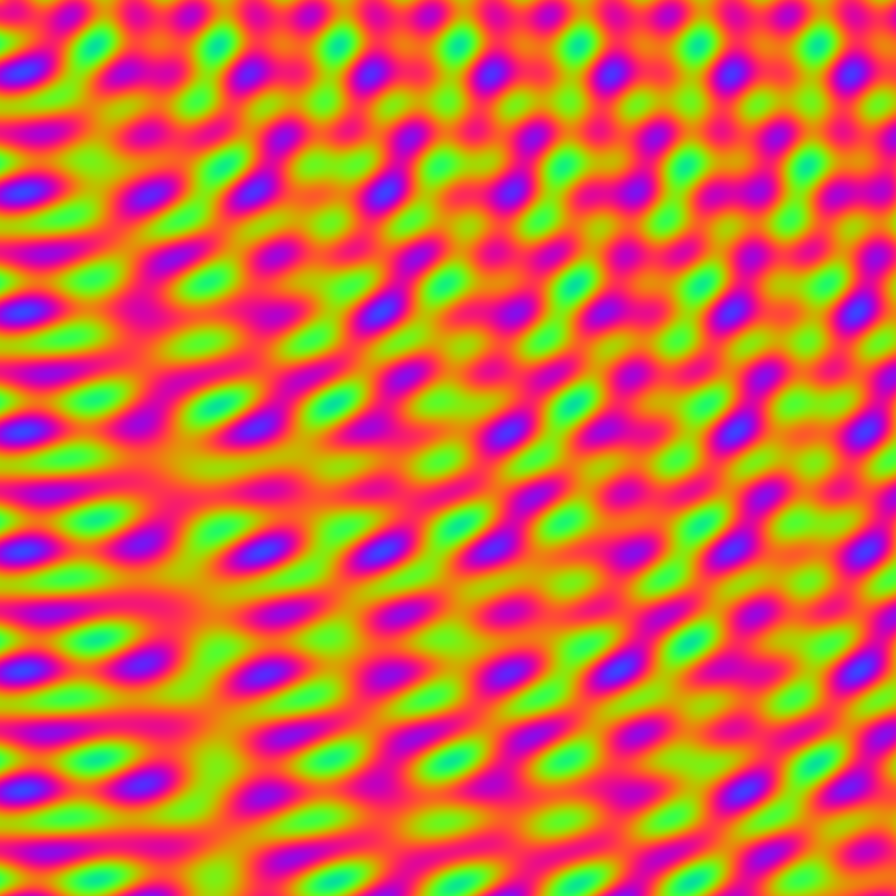
Write a three.js fragment shader that draws this pattern.

```glsl
// Rainbow plasma: straight, diagonal and circular sine waves summed into a hue.
#define CYCLES 7.5        // slow wave periods across the canvas
#define HUE_BASE 0.055    // hue at zero height, in turns
#define HUE_SPAN 0.103    // hue turn per unit of height
#define TAU 6.2831853

varying vec2 vUv;

// Sine wave whose phase is counted in whole turns
float wave(float turns) {
  return sin(TAU * turns);
}

// Sum of four waves, measured from the upper left corner
float plasmaHeight(vec2 p) {
  float diagonal = wave(p.x + p.y);
  float columns = wave(p.x);
  float rows = wave(2.0 * p.y);
  float rings = wave(2.0 * length(p));
  return diagonal - columns - rows - rings;
}

// Smooth rainbow from three cosines a third of a turn apart
vec3 rainbow(float hue) {
  return 0.5 + 0.5 * cos(TAU * (hue - vec3(0.0, 1.0, 2.0) / 3.0));
}

void main() {
  vec2 p = CYCLES * vec2(vUv.x, 1.0 - vUv.y);
  float hue = HUE_BASE + HUE_SPAN * plasmaHeight(p);
  gl_FragColor = vec4(rainbow(hue), 1.0);
}
```
